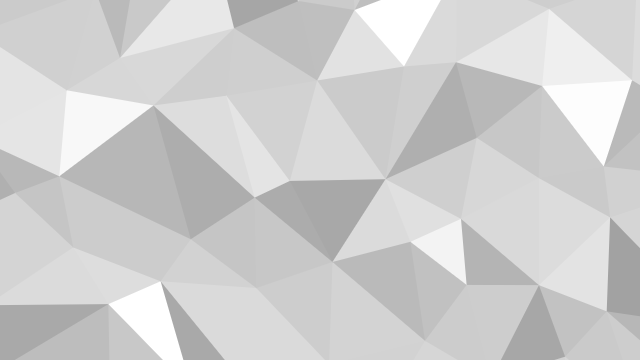
Write a Shadertoy shader that draws this background.

```glsl
// A low-poly field of flat grey triangles with crisp, smoothed edges.
// A slanted lattice of jittered cell points forms quads; each is split along
// its better diagonal, and the facets are blended by their pixel coverage.

// Lattice steps in canvas heights: rows rise gently, columns stand upright
const mat2 lattice = mat2(0.212, 0.074, -0.016, 0.242);

vec2 hash2(vec2 cell) {
    vec3 q = fract(cell.xyx * vec3(0.1031, 0.1030, 0.0973));
    q += dot(q, q.yzx + 33.33);
    return fract((q.xx + q.yz) * q.zy);
}

// One lattice point, kept inside its own cell so that quads never overlap
vec2 vertexAt(vec2 cell) {
    return lattice * (cell + 0.5 + 0.76 * (hash2(cell + 29.0) - 0.5));
}

float cross2(vec2 a, vec2 b) {
    return a.x * b.y - a.y * b.x;
}

// Distance to the line from a to b, positive on its left
float leftOf(vec2 p, vec2 a, vec2 b) {
    return cross2(b - a, p - a) / length(b - a);
}

float coverage(vec2 p, vec2 a, vec2 b, vec2 c, float pixel) {
    float inside = min(leftOf(p, a, b), min(leftOf(p, b, c), leftOf(p, c, a)));
    return clamp(0.5 + inside / pixel, 0.0, 1.0);
}

// Height of the flatter triangle when the quad is cut from a to c
float splitQuality(vec2 a, vec2 b, vec2 c, vec2 d) {
    return min(-leftOf(b, a, c), leftOf(d, a, c));
}

float ramp(float lo, float hi, float x) {
    return clamp((x - lo) / (hi - lo), 0.0, 1.0);
}

// Maps an even spread of values to the shares of dark, mid and light greys
float greyTone(float h) {
    return 0.61 + 0.10 * ramp(0.0, 0.13, h) + 0.07 * ramp(0.13, 0.32, h)
         + 0.06 * ramp(0.32, 0.67, h) + 0.065 * ramp(0.67, 0.92, h)
         + 0.095 * ramp(0.92, 0.99, h);
}

// Evenly spread facet values with a little random drift
float facetGrey(vec2 cell, float side) {
    float drift = 0.16 * hash2(cell + 53.0 + 31.0 * side).x;
    return greyTone(fract(dot(cell, vec2(0.7549, 0.5698)) + 0.34 * side + drift));
}

void mainImage(out vec4 fragColor, in vec2 fragCoord) {
    float pixel = 1.0 / iResolution.y;
    vec2 p = fragCoord * pixel + vec2(1.3, 1.1);
    vec2 home = floor(inverse(lattice) * p);

    // Only four quads can reach this pixel
    float grey = 0.0, weight = 0.0;
    for (int j = -1; j <= 0; j++)
    for (int i = -1; i <= 0; i++) {
        vec2 cell = home + vec2(i, j);
        vec2 a = vertexAt(cell);
        vec2 b = vertexAt(cell + vec2(1, 0));
        vec2 c = vertexAt(cell + vec2(1, 1));
        vec2 d = vertexAt(cell + vec2(0, 1));

        // Turn the quad if the other diagonal gives fuller triangles
        if (splitQuality(b, c, d, a) > splitQuality(a, b, c, d)) {
            vec2 first = a;
            a = b; b = c; c = d; d = first;
        }

        float lower = coverage(p, a, b, c, pixel);
        float upper = coverage(p, a, c, d, pixel);
        grey += lower * facetGrey(cell, 0.0) + upper * facetGrey(cell, 1.0);
        weight += lower + upper;
    }

    fragColor = vec4(vec3(grey / max(weight, 0.001)), 1.0);
}
```
